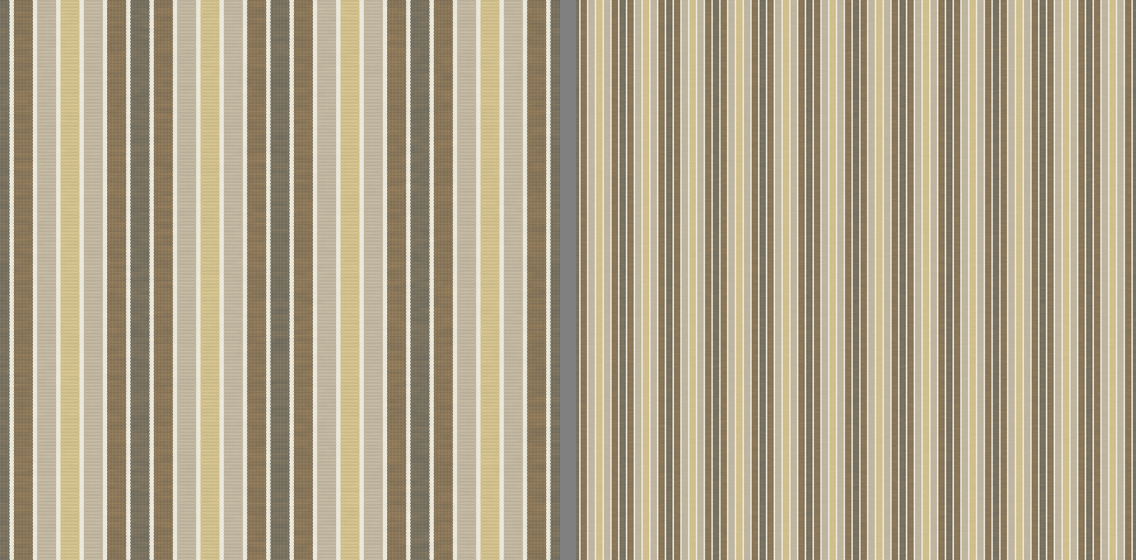
Left: one tile. Right: repeated 3 by 3.
This pattern is drawn by a WebGL 2 fragment shader. Its source:

```glsl
#version 300 es
precision highp float;

#define REPEATS 4.0
#define BANDS 6.0
#define GAP_WIDTH 0.185
#define RIBS 170.0
#define THREADS 170.0
#define RIB_DEPTH 0.035
#define THREAD_DEPTH 0.035
#define STREAK_DEPTH 0.05
#define EDGE_WOBBLE 0.012

uniform vec2 u_resolution;
out vec4 fragColor;

const float TAU = 6.2831853;
const vec3 GREY = vec3(0.475, 0.445, 0.375);
const vec3 BROWN = vec3(0.540, 0.465, 0.350);
const vec3 BEIGE = vec3(0.750, 0.710, 0.625);
const vec3 YELLOW = vec3(0.815, 0.750, 0.550);
const vec3 CREAM = vec3(0.920, 0.908, 0.860);

float hash(vec2 p) {
    return fract(sin(dot(p, vec2(12.9898, 78.233))) * 43758.5453);
}

// Value noise whose lattice wraps after "period" cells
float wrapNoise(vec2 uv, vec2 period) {
    vec2 p = uv * period;
    vec2 cell = floor(p);
    vec2 f = fract(p);
    f = f * f * (3.0 - 2.0 * f);
    vec2 a = mod(cell, period);
    vec2 b = mod(cell + 1.0, period);
    return mix(mix(hash(a), hash(vec2(b.x, a.y)), f.x),
               mix(hash(vec2(a.x, b.y)), hash(b), f.x), f.y);
}

// Mirrored band order: grey, brown, beige, yellow, beige, brown
vec3 bandColour(float band) {
    float m = mod(band, BANDS);
    float step3 = min(m, BANDS - m);
    vec3 dark = mix(GREY, BROWN, step(0.5, step3));
    vec3 light = mix(BEIGE, YELLOW, step(2.5, step3));
    return mix(dark, light, step(1.5, step3));
}

void main() {
    vec2 uv = gl_FragCoord.xy / u_resolution;
    float bandCount = REPEATS * BANDS;

    // Stripes: each band is centred on a whole number, with cream between
    float x = uv.x * bandCount;
    float band = floor(x + 0.5);
    float rib = sin(uv.y * RIBS * TAU);
    float halfBand = 0.5 * (1.0 - GAP_WIDTH) + EDGE_WOBBLE * rib;
    float soft = 0.6 * bandCount / u_resolution.x;
    float gap = smoothstep(-soft, soft, abs(x - band) - halfBand);
    vec3 yarn = bandColour(band);
    float darkness = 1.0 - smoothstep(0.5, 0.7, yarn.r);

    // Weave: cross ribs everywhere, upright threads mostly in dark bands
    vec2 visible = clamp(u_resolution / vec2(THREADS, RIBS) - 1.5, 0.0, 1.0);
    float thread = sin(uv.x * THREADS * TAU);
    float weave = RIB_DEPTH * rib * visible.y
                + THREAD_DEPTH * thread * visible.x * mix(0.15, 1.0, darkness);

    // Uneven yarn: long streaks along the ribs and fine grain
    float streak = wrapNoise(uv, vec2(30.0, RIBS)) - 0.5;
    float grain = wrapNoise(uv + 0.37, vec2(THREADS, RIBS)) - 0.5;
    float wear = STREAK_DEPTH * (streak + 0.5 * grain) * mix(0.5, 1.4, darkness);

    yarn *= 1.0 + weave + wear;
    yarn += vec3(0.02, 0.0, -0.02) * streak * darkness;
    vec3 cream = CREAM * (1.0 + 0.4 * weave + 0.4 * wear);
    fragColor = vec4(mix(yarn, cream, gap), 1.0);
}
```
